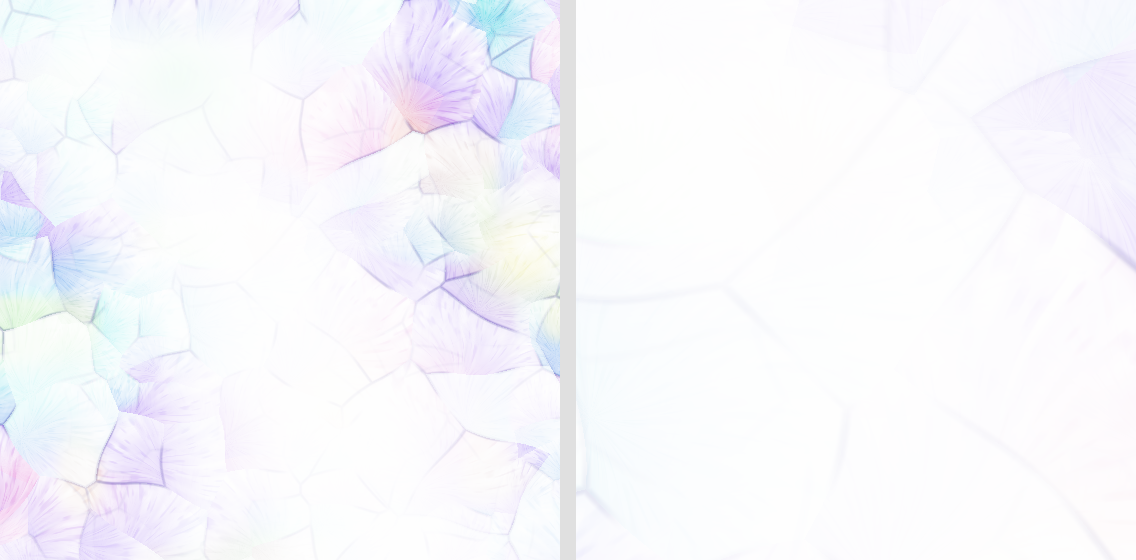
Left: the whole. Right: its middle third, enlarged.
This background is drawn by a WebGL 2 fragment shader. Its source:

```glsl
#version 300 es
precision highp float;
// Pale iridescent crystal facets with fanned streaks, fading into a white diagonal haze.

uniform vec2 u_resolution;
out vec4 fragColor;

// Inks are the light each tint absorbs from white.
const vec3 CYAN_INK   = vec3(0.25, 0.04, 0.04);
const vec3 BLUE_INK   = vec3(0.24, 0.14, 0.03);
const vec3 LILAC_INK  = vec3(0.16, 0.23, 0.02);
const vec3 PINK_INK   = vec3(0.04, 0.19, 0.06);
const vec3 YELLOW_INK = vec3(0.01, 0.03, 0.24);
const vec3 GREEN_INK  = vec3(0.13, 0.01, 0.09);
const vec3 CREASE_INK = vec3(0.30, 0.31, 0.16);

vec2 hash2(vec2 p) {
    vec3 q = fract(p.xyx * vec3(0.1031, 0.1030, 0.0973));
    q += dot(q, q.yzx + 33.33);
    return fract((q.xx + q.yz) * q.zy);
}

float valueNoise(vec2 p) {
    vec2 cell = floor(p), f = fract(p);
    f = f * f * (3.0 - 2.0 * f);
    float low  = mix(hash2(cell).x, hash2(cell + vec2(1, 0)).x, f.x);
    float high = mix(hash2(cell + vec2(0, 1)).x, hash2(cell + vec2(1, 1)).x, f.x);
    return mix(low, high, f.y);
}

float glow(vec2 p, vec2 center, float radius) {
    vec2 d = (p - center) / radius;
    return exp(-dot(d, d));
}

// Cellular facets: x = shading, y = crease line, z = random value of the facet.
vec3 facets(vec2 p, float scale, float seed) {
    vec2 q = p * scale + seed;
    vec2 base = floor(q), nearest = vec2(0.0), nearestId = base;
    float best = 9.0;
    for (int y = -1; y <= 1; y++)
    for (int x = -1; x <= 1; x++) {
        vec2 id = base + vec2(x, y);
        vec2 offset = id + hash2(id + seed) - q;
        float d = dot(offset, offset);
        if (d < best) { best = d; nearest = offset; nearestId = id; }
    }
    float border = 9.0;
    for (int y = -2; y <= 2; y++)
    for (int x = -2; x <= 2; x++) {
        vec2 id = nearestId + vec2(x, y);
        vec2 offset = id + hash2(id + seed) - q;
        vec2 gap = offset - nearest;
        if (dot(gap, gap) > 0.0001)
            border = min(border, dot(0.5 * (offset + nearest), normalize(gap)));
    }

    // Streaks fan out from an apex near the rim of each facet.
    vec2 rnd = hash2(nearestId + seed + 17.0);
    float heading = 1.57 + (rnd.x - 0.5) * 2.6;
    vec2 dir = vec2(cos(heading), sin(heading));
    vec2 ray = -nearest + dir * 0.55;
    float reach = length(ray);
    float angle = atan(dot(ray, vec2(-dir.y, dir.x)), dot(ray, dir));
    float streak = valueNoise(vec2(angle * 17.0, reach * 3.5) + rnd * 60.0);
    float fine = valueNoise(vec2(angle * 31.0, reach * 7.0) + rnd * 90.0);
    float fan = 1.0 - smoothstep(0.05, 1.15, reach);
    float shade = 0.16 + 0.85 * fan + 0.42 * (streak - 0.5)
                + 0.50 * smoothstep(0.60, 0.95, fine);

    // Creases come and go along the borders.
    float width = border / scale;
    float gate = smoothstep(0.42, 0.78, valueNoise(p * 17.0 + seed));
    float crease = (1.0 - smoothstep(0.0005, 0.0042, width)) * gate;
    shade += 0.28 * (1.0 - smoothstep(0.0, 0.016, width)) * gate;
    return vec3(max(shade, 0.0), crease, rnd.y);
}

// Runs from cyan through blue and lilac to pink.
vec3 tintInk(float t) {
    vec3 ink = mix(CYAN_INK, BLUE_INK, smoothstep(0.15, 0.40, t));
    ink = mix(ink, LILAC_INK, smoothstep(0.38, 0.58, t));
    return mix(ink, PINK_INK, smoothstep(0.62, 0.88, t));
}

// How much colour shows through the haze.
float clarity(vec2 p) {
    float haze = abs(p.x - mix(0.64, 0.32, p.y) - 0.03 * sin(p.y * 11.0));
    float c = 0.05 + 0.72 * smoothstep(0.09, 0.40, haze);
    c += 0.75 * glow(p, vec2(0.69, 0.75), 0.16);
    c += 0.40 * glow(p, vec2(0.15, 0.20), 0.22);
    c += 0.45 * smoothstep(0.90, 1.0, p.y);
    return c * mix(0.45, 1.3, valueNoise(p * 6.0 + 4.0));
}

void main() {
    vec2 p = gl_FragCoord.xy / min(u_resolution.x, u_resolution.y);
    vec2 bent = p + 0.005 * vec2(sin(p.y * 41.0 + 3.0 * p.x), sin(p.x * 37.0 + 1.0));
    mat2 tilt = mat2(0.88, 0.47, -0.47, 0.88);

    // Large facets, with smaller ones breaking through in patches.
    vec3 large = facets(tilt * bent, 6.5, 3.0);
    vec3 small = facets(tilt * bent, 12.0, 41.0);
    float patchMix = smoothstep(0.45, 0.60, valueNoise(p * 5.0 + 21.0));
    vec3 facet = mix(large, small, 0.15 + 0.6 * patchMix);

    // Tint drifts across the canvas and jumps from facet to facet.
    float drift = 0.53 + 0.14 * sin(p.x * 9.0 + 4.0 * p.y) + 0.12 * sin(p.y * 13.0 - 3.0 * p.x);
    float t = drift + 0.6 * (facet.z - 0.5) - 0.45 * glow(p, vec2(0.02, 0.42), 0.22);
    vec3 ink = tintInk(t);
    float yellow = glow(p, vec2(0.94, 0.55), 0.09) + 0.7 * glow(p, vec2(0.60, 0.29), 0.09)
                 + 0.5 * smoothstep(0.72, 0.90, valueNoise(p * 7.0 + 60.0));
    ink = mix(ink, YELLOW_INK, clamp(yellow, 0.0, 0.85));

    float strength = clarity(p) * mix(0.25, 1.35, large.z);
    vec3 color = vec3(0.998) - ink * facet.x * strength;
    color -= CREASE_INK * facet.y * min(strength + 0.06, 0.8);
    color -= GREEN_INK * 0.5 * glow(p, vec2(0.30, 0.82), 0.10) * valueNoise(p * 9.0);
    fragColor = vec4(clamp(color, 0.0, 1.0), 1.0);
}
```
